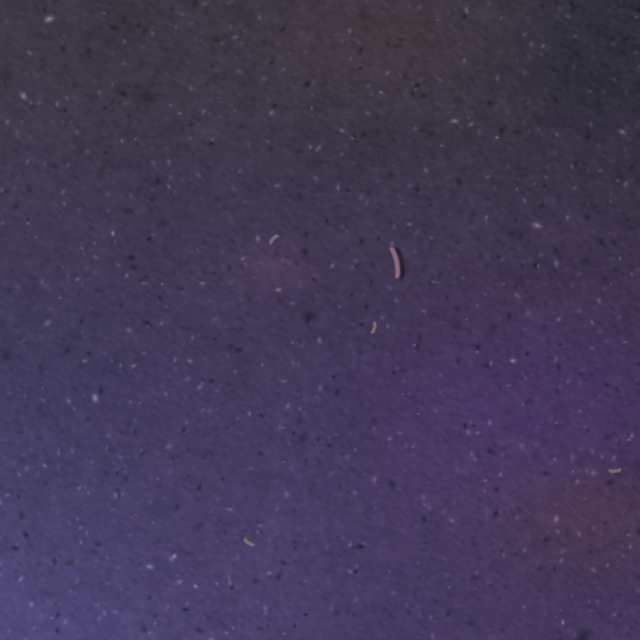
Write a WebGL 2 fragment shader that draws this texture.

```glsl
#version 300 es
precision highp float;
// A dusky violet, slightly blurred matte surface: a broad colour gradient with
// soft stains, slanted grain and sparse specks from jittered cells, and a few
// short pale fibres drawn as bent capsules.
uniform vec2 u_resolution;
out vec4 outColor;

const float GRAIN_ANGLE = -0.55;

vec3 hash3(vec2 cell, float seed) {
  vec3 q = fract(vec3(cell.xyx + seed * 7.31) * vec3(0.1031, 0.1030, 0.0973));
  q += dot(q, q.yxz + 33.33);
  return fract((q.xxy + q.yzz) * q.zyx);
}

mat2 rotation(float angle) {
  float c = cos(angle), s = sin(angle);
  return mat2(c, -s, s, c);
}

// Soft round stain, 1 at its centre
float stain(vec2 p, vec2 centre, vec2 radius) {
  vec2 d = (p - centre) / radius;
  return exp(-dot(d, d));
}

// Layered sines for broad cloudy mottling, about -1 to 1
float mottle(vec2 p) {
  float sum = 0.0, amplitude = 0.5;
  for (int i = 0; i < 4; i++) {
    p = rotation(1.1) * p * 1.7 + 2.3;
    sum += amplitude * sin(p.x + 1.3 * sin(p.y)) * sin(p.y + 0.9 * sin(p.x));
    amplitude *= 0.7;
  }
  return sum;
}

// Cellular grain: a soft dot of random sign and strength in every cell
float grain(vec2 p, float seed) {
  vec2 cell = floor(p);
  float sum = 0.0;
  for (int y = -1; y <= 1; y++)
    for (int x = -1; x <= 1; x++) {
      vec2 id = cell + vec2(x, y);
      vec3 h = hash3(id, seed);
      vec2 d = p - id - h.xy;
      sum += (2.0 * h.z - 1.0) * exp(-4.5 * dot(d, d));
    }
  return sum;
}

// Sparse specks: only a share of the cells holds one
float specks(vec2 p, float share, float size, float seed) {
  vec2 cell = floor(p);
  float sum = 0.0;
  for (int y = -1; y <= 1; y++)
    for (int x = -1; x <= 1; x++) {
      vec2 id = cell + vec2(x, y);
      vec3 h = hash3(id, seed);
      vec3 look = hash3(id, seed + 5.0);
      vec2 d = rotation(look.x * 3.0) * (p - id - h.xy) / (size * (0.6 + 0.7 * look.y));
      d.y *= 1.5;
      sum += step(h.z, share) * (0.25 + 0.75 * look.z * look.z) * exp(-dot(d, d));
    }
  return sum;
}

// Thin bent fibre with soft edges
float fibre(vec2 p, vec2 centre, float angle, float halfLength, float width) {
  vec2 q = rotation(angle) * (p - centre);
  q.y += 0.15 * q.x * q.x / halfLength;
  q.x -= clamp(q.x, -halfLength, halfLength);
  return 1.0 - smoothstep(0.3 * width, 1.5 * width, length(q));
}

// Broad gradient in three rows, with stains of purple, brown and shade
vec3 surface(vec2 p) {
  vec3 low = mix(vec3(0.32, 0.29, 0.48), vec3(0.27, 0.22, 0.37), smoothstep(-0.1, 0.9, p.x));
  vec3 middle = mix(vec3(0.25, 0.225, 0.345), vec3(0.245, 0.20, 0.305), p.x);
  vec3 high = mix(vec3(0.25, 0.22, 0.275), vec3(0.225, 0.205, 0.245), p.x);
  vec3 color = mix(low, middle, smoothstep(-0.1, 0.62, p.y));
  color = mix(color, high, smoothstep(0.45, 1.0, p.y));
  color += vec3(0.025, 0.0, 0.055) * stain(p, vec2(0.84, 0.36), vec2(0.26, 0.15));
  color += vec3(0.035, 0.01, -0.035) * stain(p, vec2(0.93, 0.19), vec2(0.14, 0.09));
  color += vec3(0.025, 0.015, 0.0) * stain(p, vec2(0.62, 0.94), vec2(0.2, 0.1));
  color -= vec3(0.045, 0.03, 0.02) * stain(p, vec2(0.95, 0.93), vec2(0.17, 0.16));
  color += vec3(0.055, 0.025, 0.04) * stain(p, vec2(0.43, 0.58), vec2(0.055, 0.035));
  return color + vec3(0.012, 0.009, 0.012) * mottle(p * 4.0);
}

void main() {
  vec2 p = gl_FragCoord.xy / u_resolution;
  vec2 slanted = rotation(GRAIN_ANGLE) * p + 3.0;
  vec3 color = surface(p);

  // Slanted fine grain with a little coarser unevenness
  color += vec3(0.024, 0.023, 0.026) * grain(slanted * vec2(105.0, 165.0), 1.0);
  color += vec3(0.012, 0.010, 0.013) * grain(slanted * vec2(30.0, 45.0), 2.0);

  // Dark pits and pale dust
  color *= 1.0 - 0.38 * min(specks(slanted * 65.0, 0.12, 0.32, 3.0), 1.0);
  color *= 1.0 - 0.35 * min(specks(slanted * 22.0, 0.06, 0.25, 4.0), 1.0);
  color += vec3(0.15, 0.15, 0.17) * specks(slanted * 70.0, 0.13, 0.27, 11.0);
  color += vec3(0.27, 0.26, 0.27) * specks(slanted * 28.0, 0.06, 0.14, 12.0);

  // One long fibre with its shadow, then scattered short ones
  vec2 spot = vec2(0.62, 0.59);
  color *= 1.0 - 0.35 * fibre(p, spot + vec2(0.008, 0.0), -1.38, 0.021, 0.004);
  color = mix(color, vec3(0.62, 0.47, 0.53), 0.8 * fibre(p, spot, -1.38, 0.021, 0.004));
  for (int i = 0; i < 4; i++) {
    vec3 h = hash3(vec2(float(i), 4.0), 21.0);
    vec3 tint = mix(vec3(0.55, 0.50, 0.56), vec3(0.60, 0.55, 0.40), h.z);
    color = mix(color, tint, 0.65 * fibre(p, h.xy, h.z * 6.0, 0.007, 0.003));
  }
  outColor = vec4(clamp(color, 0.0, 1.0), 1.0);
}
```
